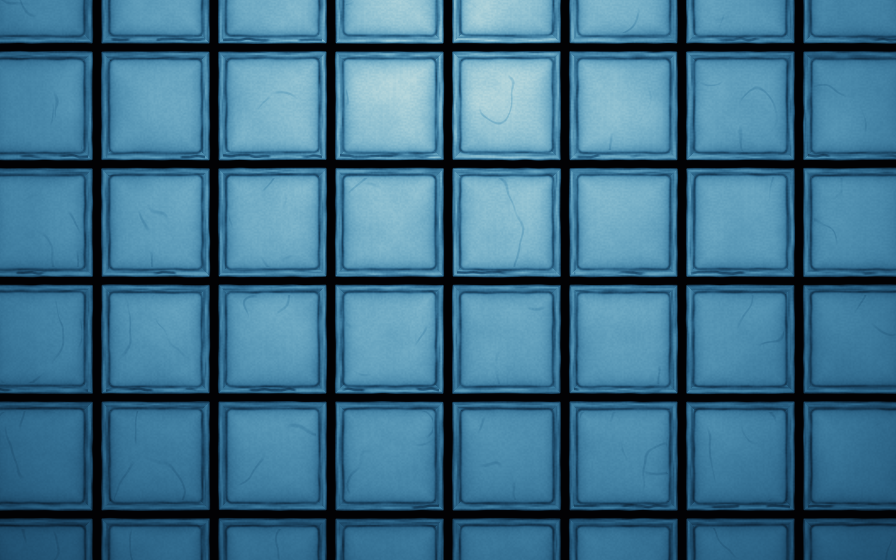
This pattern is drawn by a WebGL 2 fragment shader. Its source:

```glsl
#version 300 es
precision highp float;
// A wall of backlit blue glass blocks set in black joints, lit from the top centre.
// Each cell is two rounded boxes (block and inner panel) shaded by distance,
// with noise for clouding, grime, ragged edges and a few scratches.
uniform vec2 u_resolution;
out vec4 fragColor;

float hash(vec2 p) {
    return fract(sin(dot(p, vec2(127.1, 311.7))) * 43758.5453);
}

float noise(vec2 p) {
    vec2 i = floor(p), f = fract(p);
    f = f * f * (3.0 - 2.0 * f);
    return mix(mix(hash(i), hash(i + vec2(1, 0)), f.x),
               mix(hash(i + vec2(0, 1)), hash(i + vec2(1, 1)), f.x), f.y);
}

float fbm(vec2 p) {
    float sum = 0.0, amp = 0.5;
    for (int i = 0; i < 5; i++) {
        sum += amp * noise(p);
        p = p * 2.03 + 17.3;
        amp *= 0.5;
    }
    return sum;
}

float roundBox(vec2 p, vec2 halfSize, float radius) {
    vec2 q = abs(p) - halfSize + radius;
    return length(max(q, 0.0)) + min(max(q.x, q.y), 0.0) - radius;
}

// Tone from 0 to 1 mapped to black, deep teal, then pale blue
vec3 blueTone(float v) {
    return vec3(0.32 * v + 0.75 * v * v * v, v, 1.63 * v - 0.72 * v * v);
}

void main() {
    vec2 uv = gl_FragCoord.xy / u_resolution.y;
    float middle = 0.5 * u_resolution.x / u_resolution.y;

    // Square cells, with a joint crossing near the canvas centre
    vec2 grid = (uv - vec2(middle, 0.4985)) / vec2(0.2089, 0.2085);
    vec2 id = floor(grid);
    vec2 cell = grid - id - 0.5;
    float pixel = 1.0 / (0.2085 * u_resolution.y);
    float seed = hash(id + 3.7);

    // Block and panel outlines, slightly ragged
    vec2 wobble = vec2(noise(grid * 9.0), noise(grid * 9.0 + 40.0)) - 0.5;
    vec2 shift = (vec2(hash(id + 8.1), hash(id + 5.3)) - 0.5) * 0.008;
    float block = roundBox(cell + wobble * 0.008, vec2(0.463, 0.466), 0.012);
    float panel = roundBox(cell + shift + wobble * 0.007, vec2(0.393, 0.4), 0.045);

    // Light falling off from the top centre
    vec2 q = uv - vec2(middle, 0.74);
    float light = 0.72 * exp(-0.55 * q.x * q.x - 0.85 * q.y * q.y);
    vec2 glow = uv - vec2(middle, 1.03);
    light += 0.13 * exp(-dot(glow, glow) * 9.0);
    light *= 0.97 + 0.06 * seed;

    // Panel: soft inner shadow and cloudy glass
    float cloud = fbm(grid * 3.0 + seed * 31.0) - 0.48;
    float face = 1.0 - 0.24 * exp(min(panel, 0.0) / 0.05);
    face += 0.13 * cloud + 0.05 * cell.y;

    // Rim: lighter ridge, streaked along each side, brighter below
    bool sideways = abs(cell.y) > abs(cell.x);
    vec2 along = sideways ? vec2(8, 70) : vec2(70, 8);
    float rim = 0.68 + 0.26 * (noise(grid * along) - 0.5);
    rim += 0.13 * exp(-pow((block + 0.027) / 0.014, 2.0));
    rim += sideways ? (cell.y < 0.0 ? 0.06 : -0.05) : 0.0;
    rim *= 1.0 - 0.4 * smoothstep(-0.018, 0.0, block);

    float edge = max(pixel, 0.012);
    float tone = mix(face, rim, smoothstep(-edge, edge, panel));

    // Dark groove between panel and rim
    float groove = exp(-pow((panel - 0.004) / 0.012, 2.0));
    tone *= 1.0 - groove * (0.22 + 0.22 * noise(grid * 11.0 + 7.0));

    // Grime cracks on some lower rims
    float crackY = cell.y + 0.432 + 0.02 * (noise(grid * vec2(14, 2)) - 0.5);
    float crack = 1.0 - smoothstep(0.004, 0.009 + pixel, abs(crackY));
    crack *= smoothstep(0.5, 0.7, noise(grid * vec2(5, 1) + 21.0));
    tone *= 1.0 - 0.4 * crack * step(0.45, seed) * step(abs(cell.x), 0.42);

    // Faint broken arcs scratched into the panels
    for (int i = 0; i < 3; i++) {
        vec2 key = id + float(i) * 13.7;
        vec2 centre = vec2(hash(key), hash(key + 2.9)) - 0.5;
        float radius = 0.12 + 0.4 * hash(key + 6.1);
        float bend = 0.07 * (noise(cell * 7.0 + key) - 0.5);
        float arc = abs(length((cell - centre) * vec2(1.0, 0.8)) - radius + bend);
        float mask = smoothstep(0.62, 0.82, noise(cell * 4.0 + key * 1.7));
        float line = 1.0 - smoothstep(0.002, 0.006 + pixel, arc);
        tone -= 0.1 * line * mask * step(panel, -0.02);
    }

    // Fine grain, then black joints
    tone += 0.05 * (noise(uv * 330.0) - 0.5);
    vec3 glass = blueTone(clamp(light * tone, 0.0, 1.0));
    vec3 joint = vec3(0.006, 0.008, 0.016);
    float soft = max(pixel * 0.7, 0.006);
    fragColor = vec4(mix(glass, joint, smoothstep(-soft, soft, block)), 1.0);
}
```
